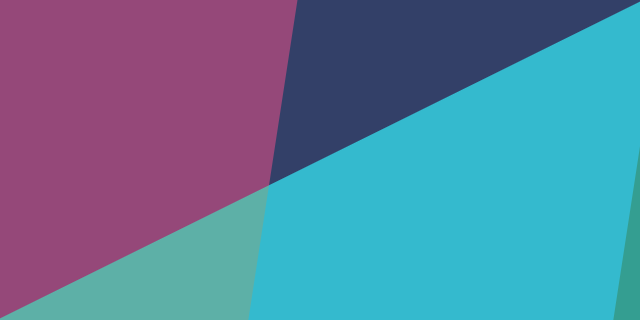
This background is drawn by a WebGL 1 fragment shader. Its source:

```glsl
precision highp float;

uniform vec2 u_resolution;

// Panel colours
const vec3 PLUM = vec3(0.584, 0.282, 0.475);
const vec3 NAVY = vec3(0.200, 0.251, 0.408);
const vec3 SAGE = vec3(0.365, 0.690, 0.655);
const vec3 CYAN = vec3(0.204, 0.729, 0.808);
const vec3 TEAL = vec3(0.204, 0.620, 0.569);

// Edge endpoints, as fractions of the canvas
const vec2 DIAGONAL_START = vec2(0.0, 0.005);
const vec2 DIAGONAL_END = vec2(1.0, 0.995);
const vec2 STEEP_BOTTOM = vec2(0.388, 0.0);
const vec2 STEEP_TOP = vec2(0.4648, 1.0);
const vec2 STEEP_SPACING = vec2(0.5703, 0.0);

// Edge softness in pixels
const float EDGE_SOFTNESS = 1.0;

// Smooth coverage of the half-plane to the right of the line from a to b
float rightOf(vec2 uv, vec2 a, vec2 b) {
  vec2 along = (b - a) * u_resolution;
  vec2 offset = (uv - a) * u_resolution;
  float dist = (offset.x * along.y - offset.y * along.x) / length(along);
  return clamp(dist / EDGE_SOFTNESS + 0.5, 0.0, 1.0);
}

void main() {
  vec2 uv = gl_FragCoord.xy / u_resolution;

  // One diagonal crossed by two parallel steep edges
  float below = rightOf(uv, DIAGONAL_START, DIAGONAL_END);
  float middle = rightOf(uv, STEEP_BOTTOM, STEEP_TOP);
  float corner = rightOf(uv, STEEP_BOTTOM + STEEP_SPACING, STEEP_TOP + STEEP_SPACING);

  // Panels above and below the diagonal
  vec3 upper = mix(PLUM, NAVY, middle);
  vec3 lower = mix(mix(SAGE, CYAN, middle), TEAL, corner);

  gl_FragColor = vec4(mix(upper, lower, below), 1.0);
}
```
